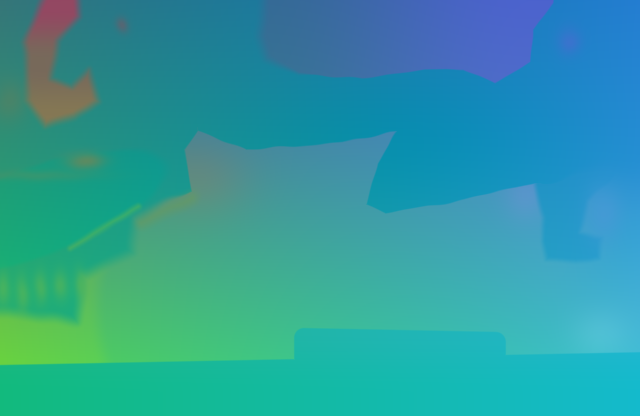
Write a Shadertoy shader that draws this texture map.

```glsl
// Soft colour map of a room: pale wall, hanging teal canopy, violet sky, green floor.
// Bilinear corner gradients fill polygon distance fields, with glows on top.
// Coordinates: x runs 0..7.68 to the right, y runs 0..4.98 downward.

#define SIZE vec2(7.68, 4.98)
#define EDGE 0.012
#define WOBBLE 0.035
#define WOBBLE_SCALE 4.5
#define DRIPS 5
#define RED_DIP 0.07

const vec2 CANOPY[12] = vec2[12](
    vec2(1.5, -1.), vec2(8.5, -1.), vec2(8.5, 2.3), vec2(6.43, 2.2),
    vec2(5.4, 2.42), vec2(4.62, 2.55), vec2(4.4, 2.46), vec2(4.53, 1.95),
    vec2(4.76, 1.57), vec2(4.1, 1.7), vec2(2.95, 1.79), vec2(2.38, 1.57));
const vec2 FOLIAGE[12] = vec2[12](
    vec2(-1., -1.), vec2(2.4, -1.), vec2(2.38, 1.57), vec2(2.22, 1.8),
    vec2(2.3, 2.28), vec2(1.95, 2.42), vec2(1.62, 2.62), vec2(1.58, 3.02),
    vec2(1., 3.3), vec2(.92, 3.85), vec2(.1, 3.75), vec2(-1., 3.75));
const vec2 SKY[12] = vec2[12](
    vec2(3.25, -1.), vec2(3.12, .45), vec2(3.2, .7), vec2(3.6, .9),
    vec2(4.35, .94), vec2(5.1, .84), vec2(5.55, .83), vec2(5.93, 1.),
    vec2(6.37, .75), vec2(6.4, .35), vec2(6.65, .05), vec2(6.8, -1.));
const vec2 EMBER[12] = vec2[12](
    vec2(.65, -.3), vec2(.92, -.3), vec2(.95, .2), vec2(.7, .5),
    vec2(.62, .95), vec2(.85, 1.05), vec2(1.08, .83), vec2(1.18, 1.22),
    vec2(.9, 1.4), vec2(.55, 1.5), vec2(.32, 1.2), vec2(.3, .5));
const vec2 TRUNK[12] = vec2[12](
    vec2(6.4, 1.9), vec2(7.6, 1.9), vec2(7.3, 2.2), vec2(7.05, 2.42),
    vec2(6.97, 2.78), vec2(7.22, 2.85), vec2(7.18, 3.08), vec2(6.9, 3.14),
    vec2(6.55, 3.12), vec2(6.5, 2.9), vec2(6.52, 2.6), vec2(6.43, 2.2));

float hash(vec2 p) {
    vec3 q = fract(p.xyx * .1031);
    q += dot(q, q.yzx + 33.33);
    return fract((q.x + q.y) * q.z);
}

float noise(vec2 p) {
    vec2 i = floor(p), f = fract(p);
    f = f * f * (3. - 2. * f);
    return mix(mix(hash(i), hash(i + vec2(1, 0)), f.x),
               mix(hash(i + vec2(0, 1)), hash(i + 1.), f.x), f.y);
}

// Signed distance to a polygon, negative inside
float polygon(vec2 p, vec2 v[12]) {
    float d = 1e3, s = 1.;
    for (int i = 0, j = 11; i < 12; j = i, i++) {
        vec2 e = v[j] - v[i], w = p - v[i];
        vec2 b = w - e * clamp(dot(w, e) / dot(e, e), 0., 1.);
        d = min(d, dot(b, b));
        bvec3 c = bvec3(p.y >= v[i].y, p.y < v[j].y, e.x * w.y > e.y * w.x);
        if (all(c) || !any(c)) s = -s;
    }
    return s * sqrt(d);
}

float segment(vec2 p, vec2 a, vec2 b) {
    vec2 e = b - a;
    return length(p - a - e * clamp(dot(p - a, e) / dot(e, e), 0., 1.));
}

float fill(float d, float soft) { return 1. - smoothstep(-soft, soft, d); }

float glow(vec2 p, vec2 c, vec2 r) {
    vec2 q = (p - c) / r;
    return exp(-dot(q, q));
}

vec3 corners(vec2 t, vec3 tl, vec3 tr, vec3 bl, vec3 br) {
    vec3 c = mix(mix(tl, tr, t.x), mix(bl, br, t.x), t.y);
    c.r -= RED_DIP * 4. * t.x * (1. - t.x);
    return c;
}

void mainImage(out vec4 fragColor, in vec2 fragCoord) {
    vec2 uv = fragCoord / iResolution.xy;
    vec2 p = vec2(uv.x, 1. - uv.y) * SIZE;
    float n = noise(p * WOBBLE_SCALE), m = noise(p * WOBBLE_SCALE + 37.);
    vec2 q = p + WOBBLE * (vec2(n, m) - .5);

    // Pale wall, with lime and cyan light near the floor
    vec3 col = corners(vec2(uv.x, clamp((p.y - 1.5) / 2.8, 0., 1.)),
        vec3(.34, .5, .48), vec3(.33, .54, .84), vec3(.36, .8, .3), vec3(.25, .74, .83));
    float limeEdge = 1.17 + .25 * (p.y - 3.7) * (p.y - 3.7);
    col += vec3(.05, .02, -.05) * fill(p.x - limeEdge, .12);
    col += vec3(.1, -.03, -.06) * glow(p, vec2(2.4, 2.15), vec2(.6, .45));
    col += vec3(.07, -.01, .03) * glow(p, vec2(6.3, 2.35), vec2(.25, .3));
    col += vec3(.06, .03, .03) * glow(p, vec2(7.2, 4.), vec2(.35, .3));
    col.r -= .09 * smoothstep(6.5, 7.6, p.x) * fill(p.y - 3.2, .8);

    // Teal canopy, left foliage and right trunk
    vec3 teal = corners(vec2(uv.x, clamp(p.y / 3.5, 0., 1.)),
        vec3(.21, .46, .47), vec3(.14, .49, .82), vec3(.14, .68, .44), vec3(.16, .62, .83));
    teal.r -= .06 * glow(p, vec2(4.8, 1.7), vec2(2., .8));
    float leaf = length((q - vec2(.4, 2.55)) * vec2(.6, 1.7) + vec2(0., (q.x - .4) * .55)) - .95;
    teal += vec3(-.05, .02, .015) * fill(leaf, .06);
    float soft = mix(EDGE, .4, smoothstep(6.5, 7.3, p.x));
    float hang = fill(polygon(q, CANOPY), soft);
    hang = max(hang, fill(polygon(q, FOLIAGE), mix(.1, EDGE, smoothstep(1.7, 2.3, p.x))));
    hang = max(hang, .85 * fill(polygon(q, TRUNK), .045));
    col = mix(col, teal, hang);

    // Lime gaps between hanging fronds, and the thin lit branch
    vec3 lime = vec3(.34, .71, .34);
    for (int i = 0; i < DRIPS; i++) {
        float k = float(i), h = hash(vec2(k, 5.));
        vec2 c = vec2(.04 + .23 * k, 3.4 + .25 * h);
        col = mix(col, lime, .65 * glow(q, c, vec2(.08, .17 + .1 * h)));
    }
    col = mix(col, lime, .6 * fill(segment(q, vec2(.85, 2.98), vec2(1.65, 2.48)) - .025, .04));
    col = mix(col, vec3(.4, .6, .38), .65 * fill(segment(q, vec2(1.7, 2.65), vec2(2.3, 2.36)) - .06, .09));
    col = mix(col, vec3(.42, .53, .35), .8 * glow(q, vec2(1.03, 1.93), vec2(.22, .1)));
    col = mix(col, vec3(.3, .57, .4), .5 * glow(q, vec2(.4, 2.1), vec2(.7, .06)));

    // Violet sky and its openings at the right
    vec3 sky = mix(vec3(.21, .43, .58), vec3(.3, .4, .8), smoothstep(3., 6.4, p.x));
    sky += vec3(.01, .035, -.01) * (p.y - .4);
    col = mix(col, sky, fill(polygon(q, SKY), mix(.1, EDGE, smoothstep(3.1, 3.8, p.x))));
    col = mix(col, vec3(.25, .44, .81), .8 * glow(q, vec2(6.83, .5), vec2(.13, .16)));
    col = mix(col, vec3(.28, .6, .84), .7 * glow(q, vec2(7.25, 2.55), vec2(.2, .32)));

    // Ember patch at the upper left
    vec3 ember = mix(vec3(.62, .26, .37), vec3(.5, .4, .34), smoothstep(.1, .7, p.y));
    ember = mix(ember, vec3(.56, .46, .31), smoothstep(.8, 1.4, p.y));
    col = mix(col, ember, .9 * fill(polygon(q, EMBER), .07));
    col = mix(col, vec3(.45, .35, .4), .6 * glow(q, vec2(1.47, .3), vec2(.07, .09)));
    col = mix(col, vec3(.38, .5, .36), .5 * glow(q, vec2(.12, 1.2), vec2(.2, .25)));

    // Floor with a raised rounded block
    vec2 b = abs(p - vec2(4.8, 4.27 + .02 * (p.x - 4.8))) - vec2(1.15, .2);
    float block = length(max(b, 0.)) + min(max(b.x, b.y), 0.) - .12;
    vec3 ground = mix(vec3(.07, .73, .49), vec3(.08, .73, .8), uv.x);
    ground += vec3(.05, -.02, .02) * smoothstep(4.7, 3.95, p.y);
    col = mix(col, ground, fill(min(block, 4.37 - .02 * p.x - p.y), EDGE));

    fragColor = vec4(clamp(col, 0., 1.), 1.);
}
```
